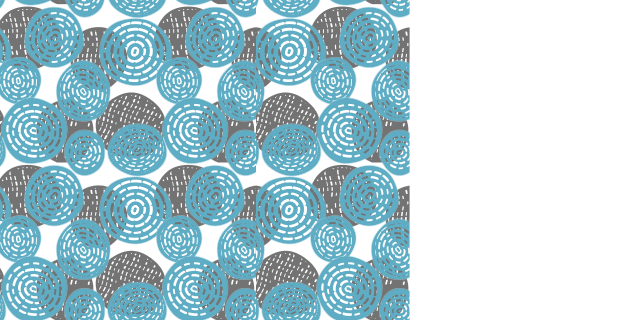
A Shadertoy shader for this pattern:

```glsl
const float TAU = 6.2831853;
const vec2 TILE = vec2(193.0, 190.0);

// Discs as centre and radii, in 1/384 of the canvas height, y downwards
const vec4 GREY_DISCS[4] = vec4[4](
    vec4(33, 46, 41, 38), vec4(118, 70, 34, 38),
    vec4(78, 158, 34, 39), vec4(157, 151, 42, 39));
const vec4 BLUE_DISCS[7] = vec4[7](
    vec4(65, 45, 35, 36), vec4(162, 62, 43, 40), vec4(22, 97, 27, 28),
    vec4(100, 110, 32, 36), vec4(41, 157, 39, 39), vec4(102, 183, 24, 27),
    vec4(165, 180, 35, 31));
const float RING_STEP[7] = float[7](6.3, 8.2, 5.2, 5.2, 7.0, 5.0, 5.0);

float hash(vec2 p) {
    return fract(sin(dot(p, vec2(127.1, 311.7))) * 4375.85);
}

float cover(float d, float px) {
    return clamp(0.5 - d / px, 0.0, 1.0);
}

// Offset to the nearest repeat of a disc
vec2 toNearest(vec2 p, vec2 centre) {
    vec2 q = p - centre;
    return q - TILE * round(q / TILE);
}

// Slightly uneven hand-cut ellipse
float blob(vec2 q, vec2 radii, float seed) {
    float angle = atan(q.y, q.x);
    float wobble = 0.015 * sin(3.0 * angle + seed * 2.0) + 0.012 * sin(5.0 * angle + seed);
    return (length(q / radii) - 1.0 - wobble) * min(radii.x, radii.y);
}

float dash(vec2 q, float halfLength, float halfWidth) {
    return length(vec2(max(abs(q.x) - halfLength, 0.0), q.y)) - halfWidth;
}

// Concentric rings of round-ended dashes
float ringDashes(vec2 q, vec2 radii, float spacing, float seed) {
    vec2 round_ = q * radii.x / radii;
    float angle = atan(round_.y, round_.x);
    float radius = length(round_) + 0.8 * sin(2.0 * angle + seed);
    float ring = floor(radius / spacing);
    float count = max(3.0, round(TAU * (ring + 0.5) * spacing / (spacing + 5.0)));
    float along = angle / TAU * count + hash(vec2(ring, seed));
    float pick = hash(vec2(mod(floor(along), count) + 11.0 * seed, ring));
    vec2 local = vec2((fract(along) - 0.5) * TAU * radius / count,
                      radius - (ring + 0.5) * spacing + 0.8 * (pick - 0.5));
    float d = dash(local, spacing * mix(0.3, 0.62, pick), spacing * mix(0.15, 0.23, pick));
    return max(d, radius - radii.x + 4.0);
}

// Loose rows of short strokes left open in the grey
float hatchGaps(vec2 q, float seed) {
    float tilt = seed > 2.5 ? 0.35 : 0.06 * (seed - 1.0);
    q = mat2(cos(tilt), -sin(tilt), sin(tilt), cos(tilt)) * q;
    q.x += 1.2 * sin(q.y * 0.15 + seed);
    vec2 size = vec2(5.2, 6.6);
    vec2 id = floor(q / size);
    float pick = hash(id + 17.0 * seed);
    vec2 local = (fract(q / size) - 0.5) * size;
    float d = dash(local.yx, 2.1 * pick, mix(0.45, 1.1, hash(id + 5.0)));
    return pick < (seed > 2.5 ? 0.15 : 0.45) ? 2.0 : d;
}

void mainImage(out vec4 fragColor, in vec2 fragCoord) {
    float px = 384.0 / iResolution.y;
    vec2 canvas = vec2(fragCoord.x, iResolution.y - fragCoord.y) * px;

    // The right-hand strip skips a sliver of the tile
    vec2 p = canvas + vec2(8.0 * step(307.0, canvas.x), 0.0);
    vec3 color = vec3(1.0);

    // Hatched grey discs, trimmed flat below
    for (int i = 0; i < 4; i++) {
        vec4 disc = GREY_DISCS[i];
        vec2 q = toNearest(p, disc.xy);
        float d = max(blob(q, disc.zw, float(i)), q.y - 37.0);
        float gaps = cover(max(hatchGaps(q, float(i)), d + 3.0), px);
        color = mix(color, vec3(0.45), cover(d, px) * (1.0 - gaps));
    }

    // Blue discs with open dashes and a faint pale rim
    for (int i = 0; i < 7; i++) {
        vec4 disc = BLUE_DISCS[i];
        vec2 q = toNearest(p, disc.xy);
        float d = blob(q, disc.zw, float(i));
        float gaps = cover(ringDashes(q, disc.zw, RING_STEP[i], float(i)), px);
        color = mix(color, vec3(0.66, 0.82, 0.87), 0.7 * cover(d - 0.7, px) * (1.0 - cover(d, px)));
        color = mix(color, vec3(0.37, 0.68, 0.77), cover(d, px) * (1.0 - gaps));
    }

    // Blank margin on the right
    color = mix(vec3(1.0), color, cover(canvas.x - 491.5, px));
    fragColor = vec4(color, 1.0);
}
```
